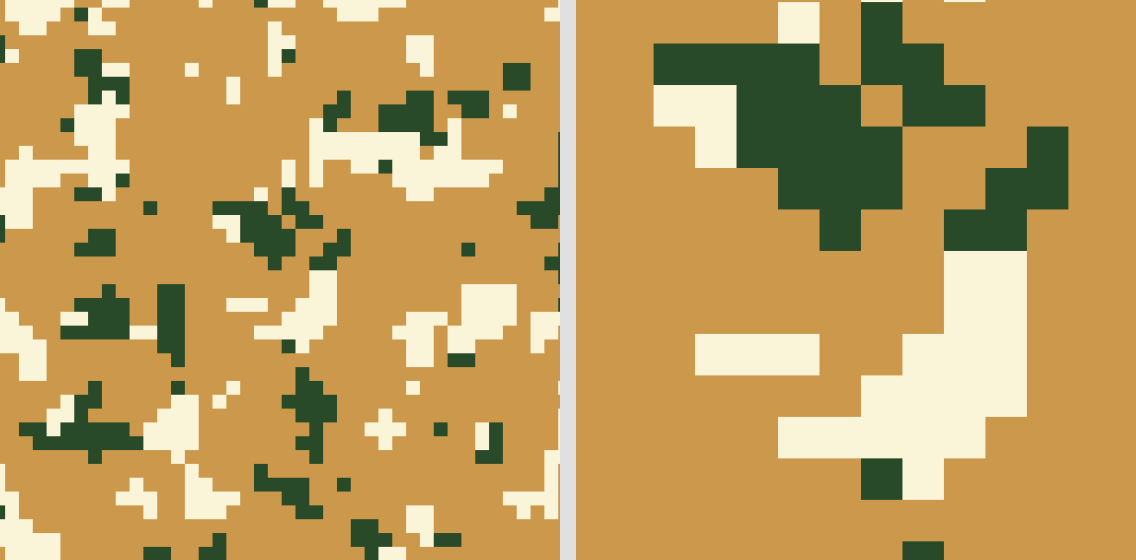
Left: the whole. Right: its middle third, enlarged.
A WebGL 2 fragment shader for this pattern:

```glsl
#version 300 es
precision highp float;

uniform vec2 u_resolution;
out vec4 fragColor;

const vec3 SAND  = vec3(0.80, 0.60, 0.30);
const vec3 CREAM = vec3(0.98, 0.96, 0.85);
const vec3 GREEN = vec3(0.16, 0.29, 0.16);

// Integer hash giving a unit gradient for a lattice point
vec2 gradientAt(vec2 lattice) {
    uvec2 q = uvec2(lattice);
    uint h = q.x * 1597334677u ^ q.y * 3812015801u;
    h = (h ^ (h >> 16)) * 2146121005u;
    h = (h ^ (h >> 15)) * 2221713035u;
    h ^= h >> 16;
    float angle = 6.28319 * float(h & 65535u) / 65536.0;
    return vec2(cos(angle), sin(angle));
}

float gradientNoise(vec2 p) {
    vec2 i = floor(p), f = p - i;
    vec2 s = f * f * f * (f * (f * 6.0 - 15.0) + 10.0);
    vec2 e = vec2(1.0, 0.0);
    float a = dot(gradientAt(i), f);
    float b = dot(gradientAt(i + e.xy), f - e.xy);
    float c = dot(gradientAt(i + e.yx), f - e.yx);
    float d = dot(gradientAt(i + e.xx), f - e.xx);
    return mix(mix(a, b, s.x), mix(c, d, s.x), s.y);
}

// One flat colour per square: cream patches lie over green ones
vec3 squareColor(vec2 cell) {
    float cream = gradientNoise(cell * 0.173 + vec2(31.3, 57.6))
          + 0.6 * gradientNoise(cell * 0.387 + vec2(83.7, 12.2));
    float green = gradientNoise(cell * 0.143 + vec2(140.4, 95.1))
          + 0.7 * gradientNoise(cell * 0.361 + vec2(211.8, 164.5));
    vec3 color = green > 0.295 ? GREEN : SAND;
    return cream > 0.252 ? CREAM : color;
}

void main() {
    float side = min(u_resolution.x, u_resolution.y);
    float pixel = 40.5 / side;
    vec2 p = gl_FragCoord.xy * pixel + vec2(0.63, 0.05);

    // Box filter over the four squares around the nearest grid corner
    vec2 corner = floor(p + 0.5);
    vec2 w = clamp((p - corner) / pixel + 0.5, 0.0, 1.0);
    vec3 below = mix(squareColor(corner - 1.0),
                     squareColor(corner - vec2(0.0, 1.0)), w.x);
    vec3 above = mix(squareColor(corner - vec2(1.0, 0.0)),
                     squareColor(corner), w.x);
    fragColor = vec4(mix(below, above, w.y), 1.0);
}
```
